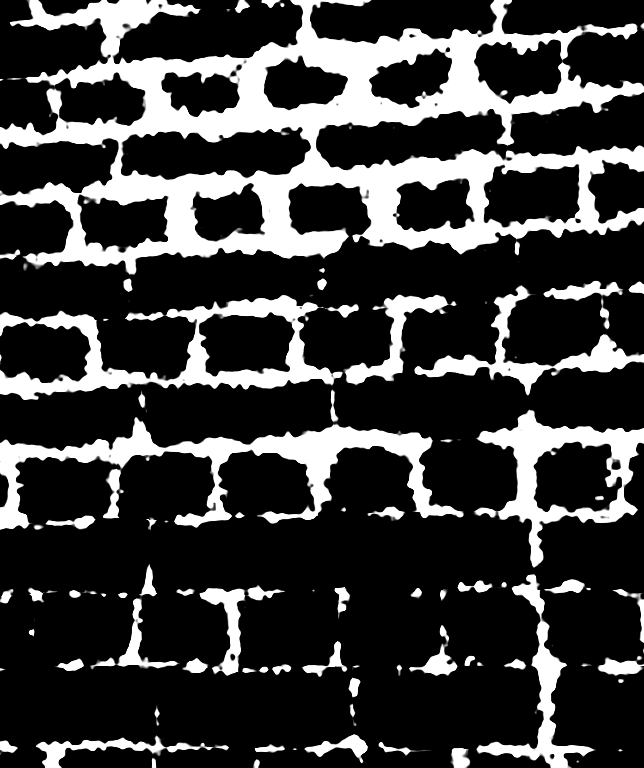
Give the GLSL for this texture, as a Shadertoy shader.

```glsl
#define COURSES vec3(-0.447, 13.8, -2.06) // row index as a quadratic of depth
#define TILT 0.075          // rise of the top courses from left to right
#define LEVEL_DEPTH 0.86    // depth at which courses become level
#define HEADER 0.158        // short brick length, in canvas widths
#define STRETCHER 0.301     // long brick length, in canvas widths
#define BED_HALF 0.0078     // half thickness of horizontal joints
#define HEAD_HALF 0.0115    // half thickness of vertical joints
#define WEAR 0.034          // roughness of the joint edges
#define PATCH 0.016         // broad variation of joint thickness
#define FADE 0.0092         // joint thickness lost near the bottom
#define BRICK vec3(0.0)
#define MORTAR vec3(1.0)

float hash(vec2 p) {
    vec3 q = fract(vec3(p.xyx) * 0.1031);
    q += dot(q, q.yzx + 33.33);
    return fract((q.x + q.y) * q.z);
}

float noise(vec2 p) {
    vec2 i = floor(p), f = fract(p);
    f = f * f * (3.0 - 2.0 * f);
    return mix(mix(hash(i), hash(i + vec2(1, 0)), f.x),
               mix(hash(i + vec2(0, 1)), hash(i + vec2(1, 1)), f.x), f.y);
}

// Centred noise with coarse chips and fine grit
float roughness(vec2 p) {
    return 0.42 * noise(p * 28.0) + 0.3 * noise(p * 62.0 + 17.0)
         + 0.33 * noise(p * 125.0 + 41.0) - 0.525;
}

float smoothMax(float a, float b, float k) {
    float h = max(k - abs(a - b), 0.0) / k;
    return max(a, b) + h * h * k * 0.25;
}

// Signed thickness of the mortar: positive inside a joint
float mortarField(vec2 uv, float aspect) {
    vec2 p = vec2(uv.x * aspect, uv.y);
    vec2 warp = vec2(noise(p * 13.0 + 5.0), noise(p * 13.0 + 71.0)) - 0.5;
    uv += 0.014 * warp;

    // Tilted courses, slightly taller towards the bottom
    float depth = 1.0 - uv.y;
    depth += TILT * (1.0 - depth / LEVEL_DEPTH) * uv.x;
    float r = COURSES.x + depth * (COURSES.y + depth * COURSES.z);
    float slope = COURSES.y + 2.0 * COURSES.z * depth;
    float row = floor(r);
    float bedDist = abs(r - floor(r + 0.5)) / slope;

    // Courses alternate between short and long bricks
    bool isHeader = mod(row, 2.0) > 0.5;
    float brick = isHeader ? HEADER : STRETCHER;
    float start = isHeader ? 0.07 + 0.0155 * row : 0.172 + 0.0075 * row;
    float s = (uv.x - start) / brick;
    float joint = floor(s + 0.5);
    float headDist = abs(s - joint) * brick * aspect;

    // Each vertical joint keeps its own amount of mortar
    float kept = hash(vec2(joint + 19.0, row + 7.0));
    float headHalf = HEAD_HALF * (isHeader ? mix(0.65, 1.1, kept)
                                           : mix(-0.25, 1.0, kept));
    float field = smoothMax(BED_HALF - bedDist, headHalf - headDist, 0.018);

    // Chipped edges, patchy filling and loss towards the ground
    field += WEAR * roughness(p) + PATCH * (noise(p * 7.0 + 31.0) - 0.5);
    return field - FADE * smoothstep(0.6, 0.73, 1.0 - uv.y);
}

void mainImage(out vec4 fragColor, in vec2 fragCoord) {
    vec2 uv = fragCoord / iResolution.xy;
    float aspect = iResolution.x / iResolution.y;
    float edge = 0.9 / iResolution.y;
    float mortar = smoothstep(-edge, edge, mortarField(uv, aspect));
    fragColor = vec4(mix(BRICK, MORTAR, mortar), 1.0);
}
```
